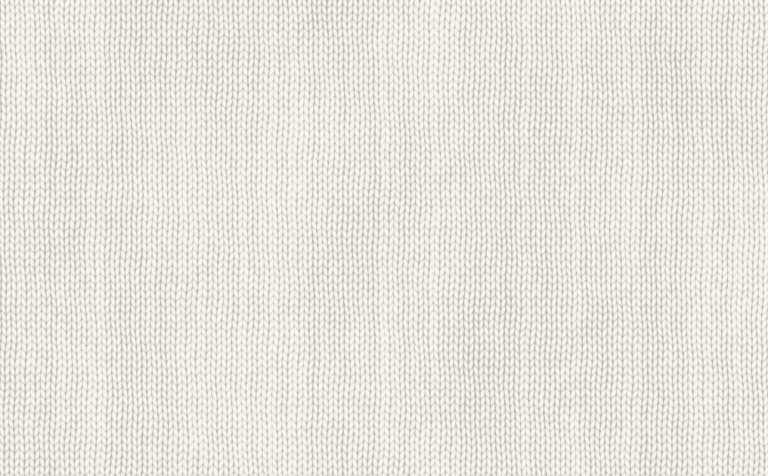
Give the GLSL for this texture, as a Shadertoy shader.

```glsl
float hash(vec2 p) {
    return fract(sin(dot(p, vec2(127.1, 311.7))) * 4375.85);
}

// Soft uneven wear over the whole cloth, from layered sines
float wear(vec2 p) {
    return 0.4 * sin(p.x * 9.0 + 2.0 * sin(p.y * 4.0))
         + 0.3 * sin(p.y * 11.0 + 3.0 * sin(p.x * 6.0) + 1.0)
         + 0.3 * sin(p.x * 31.0 + 1.5 * sin(p.y * 7.0));
}

vec3 knit(vec2 uv) {
    vec3 yarn = vec3(0.97, 0.96, 0.94);
    vec3 flank = vec3(0.91, 0.90, 0.88);
    vec3 fold = vec3(0.84, 0.82, 0.80);
    vec3 gap = vec3(0.74, 0.73, 0.71);

    // Columns of stitches, slightly wavering
    vec2 p = uv * vec2(76.0, 62.0);
    p.x += 0.12 * sin(uv.y * 13.0 + uv.x * 17.0) + 0.05 * sin(p.y * 0.9 + p.x * 0.7);
    float column = floor(p.x);
    float side = p.x - column - 0.5;
    float lean = abs(side);

    // Each leg rises outward from the middle, forming a V
    float rise = p.y - 1.3 * lean + 0.25 * hash(vec2(column, 3.0));
    rise += 0.08 * sin(p.x * 0.4 + p.y * 0.6);
    vec2 stitch = vec2(column * 2.0 + step(0.0, side), floor(rise));
    vec2 leg = vec2(lean - 0.25, fract(rise) - 0.5);
    leg.x += 0.03 * (hash(stitch) - 0.5);
    float depth = length(leg / vec2(0.27, 0.62));

    // Seams between columns differ in depth; stitches differ in thickness
    float seam = hash(vec2(floor(p.x + 0.5), 8.0)) - 0.5;
    depth += 0.22 * seam * smoothstep(0.25, 0.5, lean);
    depth += 0.06 * smoothstep(0.2, 0.0, lean);
    depth += 0.12 * (hash(stitch + 19.0) - 0.5) + 0.06 * wear(uv);

    // Shade from the crown of the yarn down into the gaps
    vec3 color = mix(yarn, flank, smoothstep(0.53, 0.73, depth));
    color = mix(color, fold, smoothstep(0.74, 0.94, depth));
    color = mix(color, gap, smoothstep(0.92, 1.12, depth));
    return color + 0.008 * (hash(stitch + 47.0) - 0.5);
}

void mainImage(out vec4 fragColor, in vec2 fragCoord) {
    // Average four samples for smooth edges
    vec3 color = vec3(0.0);
    for (int i = 0; i < 4; i++) {
        vec2 offset = vec2(i % 2, i / 2) * 0.5 - 0.25;
        color += knit((fragCoord + offset) / iResolution.xy);
    }
    fragColor = vec4(color / 4.0, 1.0);
}
```
